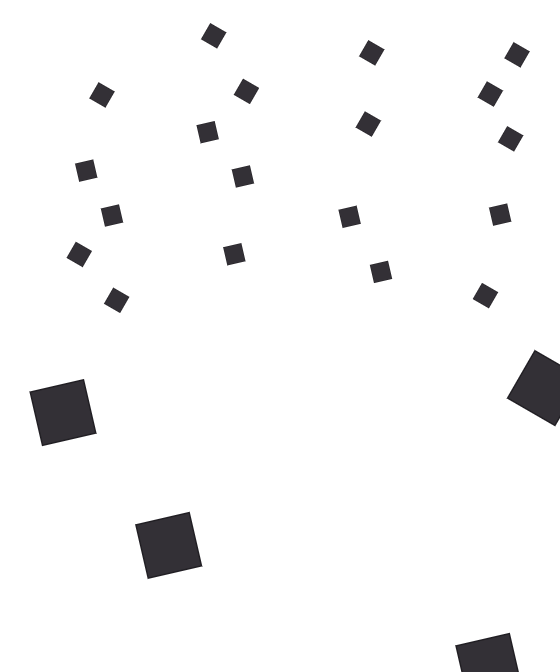
Top, the full canvas; bottom, a detail of the centre.
Reproduce this pattern procedurally as a WebGL 2 fragment shader.

```glsl
#version 300 es
precision highp float;
// Sparse dark confetti squares on white, each tilted one of two ways.
// Centres follow a low-discrepancy sequence with a little hashed jitter,
// and every square is a box distance with a fine darker rim.

#define COUNT 19
#define TILTED_LEFT 8
#define HALF_SIDE 0.0285
#define RIM_WIDTH 0.0015
#define MARGIN 0.040
#define JITTER 0.06
#define LEFT_TILT 13.0
#define RIGHT_TILT -30.0
#define SEED vec2(0.37, 0.62)
#define PAPER vec3(1.0)
#define FILL vec3(0.20, 0.19, 0.21)
#define RIM vec3(0.13, 0.12, 0.14)

uniform vec2 u_resolution;
out vec4 fragColor;

vec2 hash2(float n) {
    vec2 h = fract(vec2(n, n + 7.3) * vec2(0.1031, 0.1130));
    h += dot(h, h.yx + 33.33);
    return fract((h.xx + h.yx) * h.yy + h);
}

// Evenly spread but irregular centre, kept inside the canvas margin
vec2 squareCenter(int index, vec2 canvas) {
    float n = float(index);
    vec2 spread = fract(SEED + n * vec2(0.75488, 0.56984));
    vec2 center = mix(vec2(MARGIN), canvas - MARGIN, spread);
    center += JITTER * (hash2(n + 1.0) - 0.5);
    return clamp(center, vec2(MARGIN), canvas - MARGIN);
}

float squareDistance(vec2 p, float angle) {
    float c = cos(angle), s = sin(angle);
    vec2 local = abs(mat2(c, -s, s, c) * p);
    return max(local.x, local.y) - HALF_SIDE;
}

void main() {
    // Canvas height is one unit
    float pixel = 1.0 / u_resolution.y;
    vec2 p = gl_FragCoord.xy * pixel;
    vec2 canvas = u_resolution * pixel;

    // Nearest square
    float dist = 1e3;
    for (int i = 0; i < COUNT; i++) {
        bool tiltedLeft = (i * TILTED_LEFT) % COUNT < TILTED_LEFT;
        float angle = radians(tiltedLeft ? LEFT_TILT : RIGHT_TILT);
        dist = min(dist, squareDistance(p - squareCenter(i, canvas), angle));
    }

    // Antialiased fill and rim
    float coverage = clamp(0.5 - dist / pixel, 0.0, 1.0);
    float rim = clamp(0.5 + (dist + RIM_WIDTH) / pixel, 0.0, 1.0);
    vec3 color = mix(PAPER, mix(FILL, RIM, rim), coverage);
    fragColor = vec4(color, 1.0);
}
```
